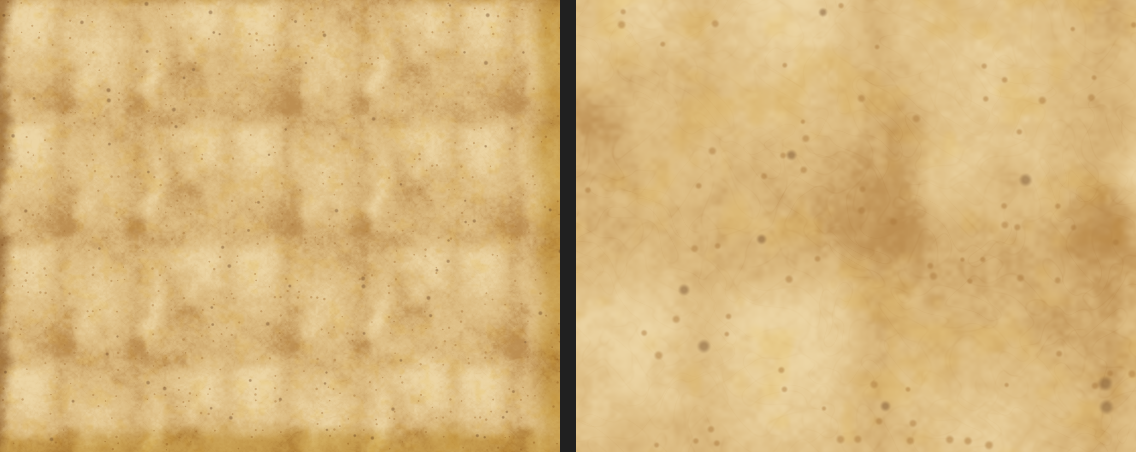
Left: the whole. Right: its middle third, enlarged.
Give the GLSL for this texture, as a WebGL 1 fragment shader.

```glsl
precision highp float;
// Aged parchment: a soft blotchy tile repeated about 2.5 by 3.7 times, with stained edges.
uniform vec2 u_resolution;

float hash(vec2 p) {
  return fract(sin(dot(p, vec2(127.1, 311.7))) * 43758.5453);
}

// Value noise that wraps after the given number of cells
float noise(vec2 p, vec2 period) {
  vec2 i = floor(p), f = fract(p);
  f = f * f * (3.0 - 2.0 * f);
  vec2 a = mod(i, period), b = mod(i + 1.0, period);
  return mix(mix(hash(a), hash(vec2(b.x, a.y)), f.x),
             mix(hash(vec2(a.x, b.y)), hash(b), f.x), f.y);
}

float fbm(vec2 t, vec2 cells) {
  float sum = 0.0, amp = 0.5;
  for (int i = 0; i < 5; i++) {
    sum += amp * noise(t * cells, cells);
    cells *= 2.0;
    amp *= 0.55;
  }
  return sum / 1.06;
}

// Soft rounded patch, wrapped inside the unit tile
float patchAt(vec2 t, vec2 center, vec2 radius) {
  vec2 d = abs(fract(t - center + 0.5) - 0.5) / radius;
  return exp(-dot(d * d, d));
}

// Soft stripe, wrapped inside the unit tile
float stripe(float x, float center, float width) {
  float d = (fract(x - center + 0.5) - 0.5) / width;
  return exp(-d * d);
}

// Scattered pinprick stains, one candidate per cell
float specks(vec2 p, float density) {
  vec2 id = floor(p);
  vec2 c = 0.25 + 0.5 * vec2(hash(id + 3.1), hash(id + 7.7));
  float r = 0.08 + 0.14 * hash(id + 11.3);
  float dot1 = 1.0 - smoothstep(r * 0.4, r + 0.1, length(fract(p) - c));
  return dot1 * step(1.0 - density, hash(id + 19.9));
}

void main() {
  vec2 uv = gl_FragCoord.xy / u_resolution;
  vec2 page = vec2(uv.x * 1.237, uv.y);
  vec2 tile = vec2(uv.x / 0.404, (1.0 - uv.y) / 0.268);
  vec2 big = vec2(512.0);

  // Mottling: one layer belongs to the tile, the other drifts over the page
  float mottle = fbm(tile, vec2(13.0, 7.0)) - 0.5;
  float drift = noise(page * 5.0 + 40.0, big) - 0.5;
  vec2 warp = vec2(noise(tile * vec2(13.0, 7.0), vec2(13.0, 7.0)),
                   noise(tile * vec2(13.0, 7.0) + 5.0, vec2(13.0, 7.0))) - 0.5;
  vec2 t = tile + warp * vec2(0.05, 0.11) + drift * vec2(0.01, 0.07);

  // Pale patches
  float tone = 0.48;
  tone += 0.34 * patchAt(t, vec2(0.13, 0.20), vec2(0.11, 0.24));
  tone += 0.20 * patchAt(t, vec2(0.43, 0.50), vec2(0.11, 0.26));
  tone += 0.30 * patchAt(t, vec2(0.685, 0.53), vec2(0.035, 0.28));
  tone += 0.24 * patchAt(t, vec2(0.89, 0.15), vec2(0.10, 0.24));
  tone += 0.09 * stripe(t.x, 0.93, 0.04);

  // Brown bands and blots
  tone -= 0.15 * stripe(t.y, 0.88, 0.13);
  tone -= 0.13 * stripe(t.x, 0.27, 0.05);
  tone -= 0.10 * stripe(t.x, 0.60, 0.04);
  tone -= 0.17 * patchAt(t, vec2(0.24, 0.84), vec2(0.08, 0.18));
  tone -= 0.18 * patchAt(t, vec2(0.60, 0.82), vec2(0.05, 0.20));
  tone -= 0.17 * patchAt(t, vec2(0.81, 0.61), vec2(0.10, 0.17));
  tone -= 0.12 * patchAt(t, vec2(0.45, 0.10), vec2(0.15, 0.09));
  tone += mottle * 0.42 + drift * 0.16;

  // Paper grain and fine crossing fibres
  float grain = noise(page * 230.0, big) + noise(page * 110.0 + 9.0, big) - 1.0;
  vec2 bent = page + 0.03 * vec2(noise(page * 24.0, big), noise(page * 24.0 + 60.0, big));
  float fibreA = abs(noise(mat2(0.8, 0.6, -0.6, 0.8) * bent * vec2(65.0, 90.0) + 200.0, big) - 0.5);
  float fibreB = abs(noise(mat2(0.7, -0.7, 0.7, 0.7) * bent * 75.0 + 150.0, big) - 0.5);
  float fibre = smoothstep(0.07, 0.0, fibreA) + smoothstep(0.06, 0.0, fibreB);
  tone += grain * 0.13 - fibre * 0.045;

  vec3 brown = vec3(0.74, 0.56, 0.32);
  vec3 tan1 = vec3(0.865, 0.737, 0.51);
  vec3 cream = vec3(0.925, 0.835, 0.645);
  vec3 color = mix(brown, tan1, smoothstep(-0.1, 0.52, tone));
  color = mix(color, cream, smoothstep(0.4, 0.95, tone));

  // Ochre tint in irregular clouds, then small stains
  float ochre = smoothstep(0.5, 0.85, noise(page * 34.0 + 80.0, big) * 0.6 + noise(page * 90.0, big) * 0.4);
  color = mix(color, color * vec3(0.99, 0.96, 0.82), ochre * 0.7);
  color = mix(color, vec3(0.66, 0.46, 0.22), 0.45 * specks(page * 75.0, 0.10));
  color = mix(color, vec3(0.50, 0.35, 0.20), 0.5 * specks(page * 48.0 + 31.0, 0.035));

  // Stained edges: golden right and bottom, brown left, faint top
  float ragged = (noise(page * 9.0 + 17.0, big) - 0.5) * 0.025 + mottle * 0.035;
  float right = smoothstep(0.935, 0.985, uv.x + ragged);
  float bottom = smoothstep(0.072, 0.012, uv.y + ragged);
  float left = smoothstep(0.030, -0.012, uv.x + ragged);
  float top = smoothstep(0.985, 1.008, uv.y + ragged);
  color *= mix(vec3(1.0), vec3(0.90, 0.83, 0.60), max(right, bottom));
  color *= mix(vec3(1.0), vec3(0.76, 0.66, 0.54), left);
  color *= mix(vec3(1.0), vec3(0.92, 0.87, 0.74), top);

  gl_FragColor = vec4(color, 1.0);
}
```
